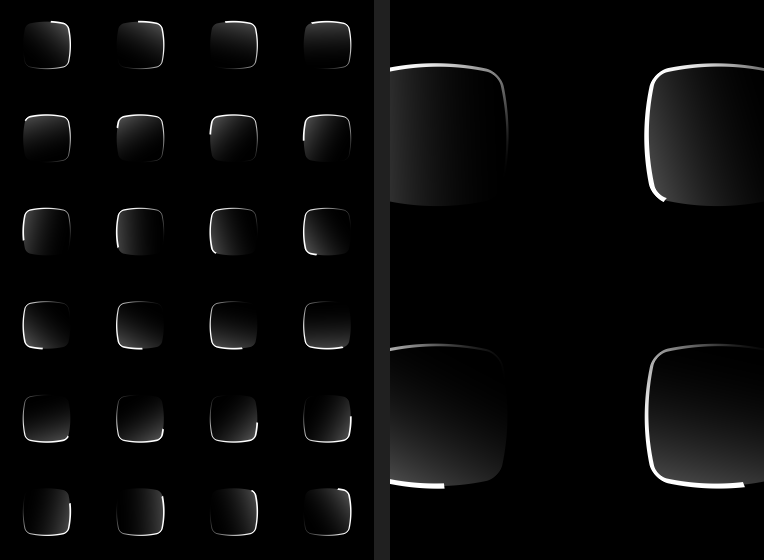
Left: the whole. Right: its middle third, enlarged.
Reproduce this pattern procedurally as a Shadertoy shader.

```glsl
// Grid of dark bulged tiles, each rimmed by a tapering light trail one step further round
#define GRID vec2(4.0, 6.0)
#define TILE_CENTER vec2(0.5, 0.516)
#define HALF_SIZE 0.252
#define BULGE_RADIUS 0.86
#define CORNER_RADIUS 0.042
#define HEAD_WIDTH 0.019
#define TAIL_WIDTH 0.006
#define TRAIL_LENGTH 0.7
#define FIRST_ANGLE 1.422
#define GLOW_LAG 0.6
#define GLOW_LEVEL 0.26

const float TAU = 6.2831853;

// Signed distance to a square with arced sides and rounded corners
float bulgedSquare(vec2 p) {
    vec2 q = abs(p);
    float shift = BULGE_RADIUS - HALF_SIZE;
    vec2 sides = vec2(length(q + vec2(shift, 0.0)),
                      length(q + vec2(0.0, shift))) - BULGE_RADIUS + CORNER_RADIUS;
    return length(max(sides, 0.0)) + min(max(sides.x, sides.y), 0.0) - CORNER_RADIUS;
}

// Share of a pixel lying on the inner side of an edge
float coverage(float d, float pixel) {
    return clamp(0.5 - d / pixel, 0.0, 1.0);
}

// Stroke that starts blunt at the head and thins out clockwise behind it
float lightTrail(vec2 p, float d, float headAngle, float pixel) {
    float turn = fract((headAngle - atan(p.y, p.x)) / TAU);
    float taper = min(turn / TRAIL_LENGTH, 1.0);
    float halfWidth = 0.5 * mix(HEAD_WIDTH, TAIL_WIDTH, taper);
    float stroke = coverage(d - halfWidth, pixel) - coverage(d + halfWidth, pixel);
    float headCut = clamp(turn * TAU * length(p) / pixel, 0.0, 1.0);
    return stroke * headCut * (1.0 - smoothstep(0.35, 1.0, taper));
}

// Soft light spreading inward from the lit side
float innerGlow(vec2 p, float headAngle) {
    float lit = headAngle - GLOW_LAG;
    float across = dot(p, vec2(cos(lit), sin(lit))) / HALF_SIZE;
    float ramp = max(0.5 + 0.5 * across, 0.0);
    return GLOW_LEVEL * ramp * ramp;
}

void mainImage(out vec4 fragColor, in vec2 fragCoord) {
    vec2 grid = fragCoord / iResolution.xy * GRID;
    vec2 cell = floor(grid);
    vec2 p = fract(grid) - TILE_CENTER;
    float pixel = GRID.y / iResolution.y;

    // Tiles advance in reading order, completing one turn over the grid
    float index = (GRID.y - 1.0 - cell.y) * GRID.x + cell.x;
    float headAngle = FIRST_ANGLE + TAU * index / (GRID.x * GRID.y);

    float d = bulgedSquare(p);
    float glow = innerGlow(p, headAngle) * coverage(d, pixel);
    float trail = lightTrail(p, d, headAngle, pixel);
    fragColor = vec4(vec3(mix(glow, 1.0, trail)), 1.0);
}
```
